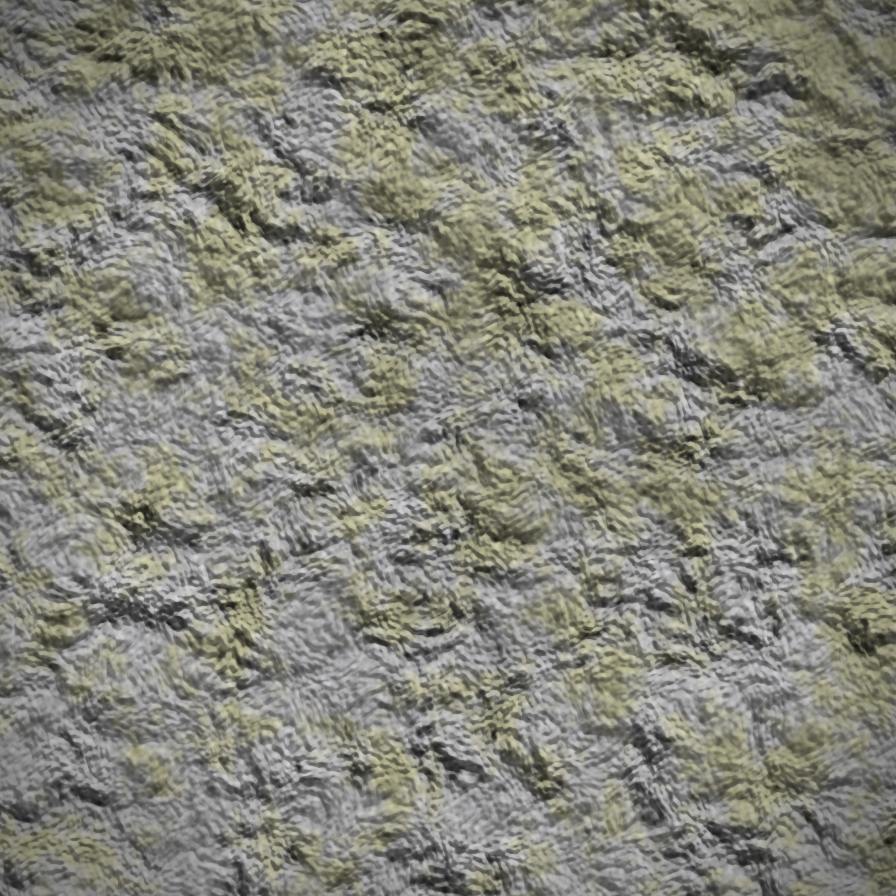
Write a Shadertoy shader that draws this texture.

```glsl
const vec2 LIGHT = vec2(0.34, 0.94);      // direction towards the light
const vec2 LEDGE = vec2(0.91, -0.41);     // direction of the ledges
const float STRETCH = 1.3;                // elongation of the large lumps
const float LUMP_FREQ = 9.5;              // coarsest lumps per canvas
const float LACUNARITY = 2.0;
const float WARP = 0.014;
const float COARSE_WEIGHT = 0.7;
const float GRAIN_WEIGHT = 1.3;
const float RELIEF = 0.85;                // steepness of the surface
const float BASE_TONE = 0.585;
const float LIT_GAIN = 0.22;
const float SHADE_GAIN = 0.27;
const float SHADOW_DEPTH = 0.15;
const float SPECKLE = 0.13;
const vec3 STONE_TINT = vec3(1.0, 1.0, 1.01);
const vec3 LICHEN_TINT = vec3(1.0, 0.99, 0.8);

vec2 hashDirection(vec2 cell) {
    vec3 h = fract(cell.xyx * vec3(0.1031, 0.1030, 0.0973));
    h += dot(h, h.yzx + 33.33);
    float angle = 6.2832 * fract((h.x + h.y) * h.z);
    return vec2(cos(angle), sin(angle));
}

// Gradient noise, about -0.7 to 0.7
float noise(vec2 p) {
    vec2 i = floor(p), f = fract(p);
    vec2 u = f * f * f * (f * (f * 6.0 - 15.0) + 10.0);
    float a = dot(hashDirection(i), f);
    float b = dot(hashDirection(i + vec2(1, 0)), f - vec2(1, 0));
    float c = dot(hashDirection(i + vec2(0, 1)), f - vec2(0, 1));
    float d = dot(hashDirection(i + vec2(1, 1)), f - vec2(1, 1));
    return mix(mix(a, b, u.x), mix(c, d, u.x), u.y);
}

// Stretched creased lumps, then round pebbles and plain grains
float surfaceHeight(vec2 p, int octaves, float grainAmount) {
    p += WARP * vec2(noise(p * 14.0), noise(p * 14.0 + 17.3));
    vec2 ledge = vec2(dot(p, LEDGE) / STRETCH, dot(p, vec2(-LEDGE.y, LEDGE.x)));
    float height = 0.0, freq = LUMP_FREQ;
    for (int i = 0; i < octaves; i++) {
        float n = noise((i < 2 ? ledge : p) * freq + 11.7 * float(i));
        if (i < 4) n = sqrt(n * n + 0.001);
        height += n / freq * (i < 2 ? COARSE_WEIGHT : grainAmount);
        freq *= LACUNARITY;
        p = mat2(0.8, 0.6, -0.6, 0.8) * p;
    }
    return height;
}

// Positive where the surface faces the light
float facing(vec2 p, int octaves, float grainAmount, float stepSize) {
    vec2 offset = 0.5 * stepSize * LIGHT;
    return (surfaceHeight(p - offset, octaves, grainAmount)
          - surfaceHeight(p + offset, octaves, grainAmount)) / stepSize;
}

void mainImage(out vec4 fragColor, in vec2 fragCoord) {
    vec2 uv = fragCoord / iResolution.y;
    vec2 centred = (fragCoord - 0.5 * iResolution.xy) / iResolution.y;
    float edge = smoothstep(0.4, 0.75, length(centred));

    // Relief shading, calmer on smooth stone and near the soft corners
    float rough = smoothstep(-0.25, 0.3, noise(uv * 7.0 + 4.1) + 0.7 * noise(uv * 17.0));
    float grainAmount = GRAIN_WEIGHT * mix(1.0, 0.5, edge);
    float slope = RELIEF * mix(0.55, 1.25, rough) * facing(uv, 5, grainAmount, 0.003);
    float lit = slope / (1.0 + abs(slope));
    float tone = BASE_TONE + lit * (lit > 0.0 ? LIT_GAIN : SHADE_GAIN);

    // Shadows under the lumps and in the hollows, with ragged borders
    float ragged = 0.5 * noise(uv * 60.0) + 0.4 * noise(uv * 115.0 + 3.0);
    float overhang = smoothstep(0.3, 0.8, ragged - facing(uv, 3, 0.8, 0.012));
    float hollow = 1.0 - smoothstep(0.008, 0.024, surfaceHeight(uv, 3, 1.0));
    tone -= SHADOW_DEPTH * mix(0.45, 1.1, rough) * (overhang + 0.4 * hollow);

    // Fine round speckle and slow patches
    float speckle = noise(uv * 95.0 + 2.0) + 0.8 * noise(uv * 170.0 + 8.0);
    tone += SPECKLE * speckle * mix(1.0, 0.5, edge) + 0.04 * noise(uv * 4.0 + 8.6);

    // Lichen on raised ground, denser towards the upper right
    float growth = noise(uv * 10.0 + 31.0) + 0.8 * noise(uv * 24.0 + 5.0)
                 + 0.5 * noise(uv * 55.0) + 0.45 * dot(centred, vec2(0.5, 1.0));
    float lichen = smoothstep(-0.35, 0.65, growth + 0.12 * (1.0 - 2.0 * hollow));
    tone -= 0.06 * smoothstep(0.2, 0.8, growth);

    // Vignette
    tone *= 1.0 - 0.3 * edge;
    vec3 color = max(tone, 0.08) * mix(STONE_TINT, LICHEN_TINT, lichen);
    fragColor = vec4(clamp(color, 0.0, 1.0), 1.0);
}
```
